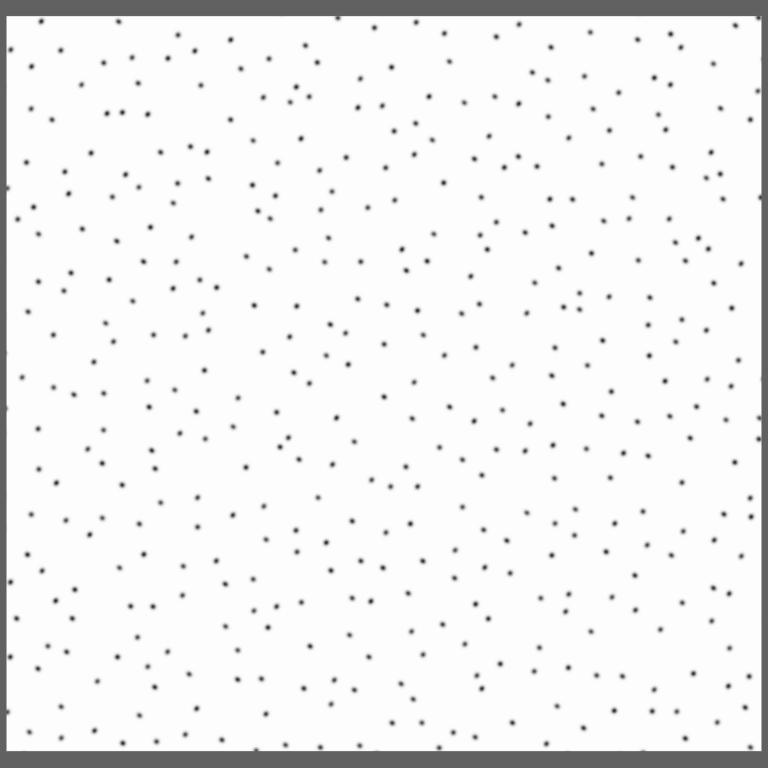
Write a Shadertoy shader that draws this texture.

```glsl
// Small soft dark dots scattered evenly over a white sheet in a grey frame.

vec3 hash3(vec2 cell) {
    vec3 p = fract(vec3(cell.xyx) * vec3(0.1031, 0.1030, 0.0973) + 0.37);
    p += dot(p, p.yxz + 33.33);
    return fract((p.xxy + p.yzz) * p.zyx);
}

// Darkness of the dots: one jittered dot per cell, rows staggered by half a cell
float dots(vec2 uv) {
    float angle = 0.62, cells = 21.4;
    vec2 p = mat2(cos(angle), sin(angle), -sin(angle), cos(angle)) * uv * cells;
    float row = floor(p.y);
    float darkness = 0.0;
    for (int j = -1; j <= 1; j++) {
        float y = row + float(j);
        float shift = 0.5 * mod(y, 2.0);
        float column = floor(p.x - shift);
        for (int i = -1; i <= 1; i++) {
            vec2 cell = vec2(column + float(i), y);
            vec3 rnd = hash3(cell + 50.0);
            vec2 centre = cell + vec2(shift, 0.0) + 0.5 + 0.74 * (rnd.xy - 0.5);
            vec2 d = (p - centre) / cells;

            // Slightly uneven roundness and strength
            d *= mix(vec2(0.92, 1.08), vec2(1.08, 0.92), fract(rnd.z * 7.0));
            float strength = mix(0.66, 0.84, rnd.z);
            darkness = max(darkness, strength * exp(-dot(d, d) / (2.0 * 0.0024 * 0.0024)));
        }
    }
    return darkness;
}

void mainImage(out vec4 fragColor, in vec2 fragCoord) {
    vec2 uv = fragCoord / iResolution.xy;
    vec3 paper = vec3(0.992);
    vec3 color = paper - dots(uv);

    // Frame: narrow at the sides, wider above and below
    vec2 outside = abs(uv - vec2(0.5, 0.5005)) - vec2(0.4915, 0.4785);
    float frame = smoothstep(-0.001, 0.001, max(outside.x, outside.y));
    color = mix(color, vec3(0.38), frame);

    fragColor = vec4(color, 1.0);
}
```
